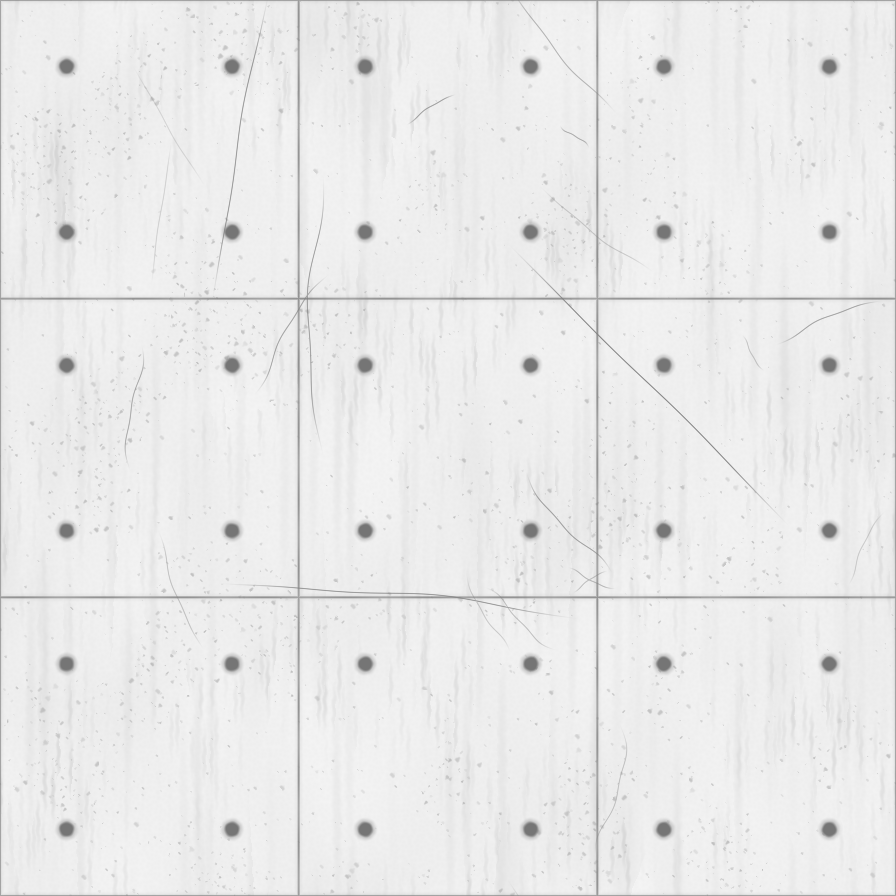
A three.js fragment shader for this texture:

```glsl
// Pale cast concrete: a 3 by 3 grid of panels with thin joints and four tie holes each.
// Wrapped cellular noise makes the streaks, pits and grain; layered sines group them,
// and bent line segments, wrapped around the canvas, make the hairline cracks.
varying vec2 vUv;

const float TAU = 6.2831853;
const float PANELS = 3.0;
const int SMALL_CRACKS = 18;
const vec3 CONCRETE = vec3(0.94);
const vec3 STREAK = vec3(0.82);
const vec3 PIT = vec3(0.68);
const vec3 CRACK = vec3(0.45);
const vec3 JOINT = vec3(0.5);
const vec3 HOLE = vec3(0.46);

float hash(vec2 p) {
  return fract(sin(dot(p, vec2(127.1, 311.7))) * 43758.5);
}

// Nearest wrapped cell point: offset in cells (xy) and random id (z)
vec3 cellular(vec2 uv, vec2 count, float seed) {
  vec2 p = uv * count;
  vec2 base = floor(p);
  vec3 nearest = vec3(9.0);
  for (int y = -1; y <= 1; y++) {
    for (int x = -1; x <= 1; x++) {
      vec2 cell = base + vec2(float(x), float(y));
      vec2 id = mod(cell, count) + seed;
      vec2 jitter = vec2(hash(id), hash(id + 41.3));
      vec2 offset = p - cell - jitter;
      if (dot(offset, offset) < dot(nearest.xy, nearest.xy))
        nearest = vec3(offset, hash(id + 87.7));
    }
  }
  return nearest;
}

// Soft clusters from 0 to 1, periodic across the canvas
float patches(vec2 uv, float seed) {
  vec2 p = uv * TAU;
  float a = sin(2.0 * p.x + seed + 1.4 * sin(3.0 * p.y + seed * 2.0));
  float b = sin(3.0 * p.y - p.x + seed * 3.0 + 1.2 * sin(4.0 * p.x + seed));
  float c = sin(7.0 * p.x + 2.0 * p.y + seed * 5.0);
  return 0.5 + 0.2 * (a + b + 0.5 * c);
}

// Long vertical stains with ragged edges
float streaks(vec2 uv, vec2 count, float seed) {
  float ragged = sin(TAU * uv.y * 53.0 + 9.0 * sin(TAU * uv.x * 5.0));
  uv.x += 0.0007 * ragged + 0.0006 * sin(TAU * uv.y * 4.0 + seed);
  vec3 cell = cellular(uv, count, seed);
  float shape = 1.0 - smoothstep(0.08, 0.55, length(cell.xy));
  return shape * smoothstep(0.3, 1.0, cell.z);
}

// Small irregular pits, more frequent where density is high
float pits(vec2 uv, float count, float density, float seed) {
  vec3 cell = cellular(uv, vec2(count), seed);
  float size = mix(0.1, 0.36, pow(fract(cell.z * 57.0), 2.0));
  vec2 lump = sin(cell.yx * 11.0 + cell.z * 40.0);
  float d = length(cell.xy + 0.05 * lump);
  float shape = 1.0 - smoothstep(size * 0.35, size + 0.1, d);
  return shape * step(cell.z, density) * mix(0.35, 1.0, fract(cell.z * 91.0));
}

// Bent hairline that fades at both ends; bend is a share of its half length
float crack(vec2 uv, vec2 center, float angle, float halfLength, float bend) {
  vec2 d = fract(uv - center + 0.5) - 0.5;
  vec2 along = vec2(cos(angle), sin(angle));
  float t = dot(d, along) / halfLength;
  float side = dot(d, vec2(-along.y, along.x));
  float path = bend * halfLength * (sin(t * 2.6 + bend * 30.0) + 0.25 * sin(t * 7.0));
  float line = 1.0 - smoothstep(0.0, 0.00125, abs(side - path));
  return line * (1.0 - smoothstep(0.5, 1.0, abs(t)));
}

float smallCracks(vec2 uv) {
  float total = 0.0;
  for (int i = 0; i < SMALL_CRACKS; i++) {
    vec2 id = vec2(float(i) + 3.0, 17.0);
    vec2 center = vec2(hash(id), hash(id + 5.1));
    float angle = TAU * 0.25 + 2.4 * (hash(id + 9.7) - 0.5);
    float halfLength = mix(0.015, 0.1, hash(id + 13.9));
    float bend = 0.3 * (hash(id + 21.3) - 0.5);
    float strength = mix(0.2, 0.6, hash(id + 33.1));
    total = max(total, strength * crack(uv, center, angle, halfLength, bend));
  }
  return total;
}

void main() {
  vec2 uv = vUv;

  // Concrete body: fine grain and broad tone
  float grain = length(cellular(uv, vec2(210.0), 3.0).xy) - 0.4;
  vec3 color = CONCRETE + 0.014 * grain + 0.022 * (patches(uv, 4.2) - 0.5);

  // Vertical stains: broad veils, long runs and short ragged marks
  float stained = smoothstep(0.25, 0.85, patches(uv, 1.7));
  float stain = 0.85 * streaks(uv, vec2(150.0, 13.0), 11.0) * stained;
  stain += 0.4 * streaks(uv, vec2(72.0, 3.0), 29.0);
  stain += 0.3 * streaks(uv, vec2(20.0, 3.0), 37.0) * (0.3 + stained);
  color = mix(color, STREAK, min(0.65 * stain, 0.8));

  // Pits in loose clusters, with a dusty shade around them
  float density = smoothstep(0.45, 0.95, patches(uv, 5.6));
  float pitted = pits(uv, 100.0, 0.03 + 0.32 * density, 51.0);
  pitted = max(pitted, 0.7 * pits(uv, 170.0, 0.04 + 0.2 * density, 73.0));
  color = mix(color, PIT, 0.68 * pitted + 0.03 * density);

  // Long cracks across panels, then short ones
  float cracks = 0.8 * crack(uv, vec2(0.725, 0.57), -0.795, 0.228, 0.01);
  cracks = max(cracks, 0.65 * crack(uv, vec2(0.267, 0.837), 1.377, 0.18, 0.02));
  cracks = max(cracks, 0.65 * crack(uv, vec2(0.446, 0.333), -0.113, 0.206, 0.03));
  cracks = max(cracks, 0.6 * crack(uv, vec2(0.353, 0.648), 1.57, 0.16, 0.06));
  color = mix(color, CRACK, max(cracks, smallCracks(uv)));

  // Panel joints
  vec2 panel = fract(uv * PANELS);
  vec2 edge = min(panel, 1.0 - panel) / PANELS;
  float joint = min(edge.x, edge.y);
  float wear = 0.72 + 0.1 * sin(TAU * 11.0 * uv.x) * sin(TAU * 13.0 * uv.y);
  color = mix(color, JOINT, 0.08 * (1.0 - smoothstep(0.001, 0.006, joint)));
  color = mix(color, JOINT, wear * (1.0 - smoothstep(0.0002, 0.002, joint)));

  // Tie holes with a soft dark rim
  float hole = length(abs(panel - 0.5) - 0.277) / PANELS;
  hole += 0.0003 * sin(TAU * 70.0 * uv.x) * sin(TAU * 80.0 * uv.y);
  color = mix(color, HOLE, 0.4 * (1.0 - smoothstep(0.007, 0.0145, hole)));
  color = mix(color, HOLE, 1.0 - smoothstep(0.006, 0.0098, hole));

  gl_FragColor = vec4(color, 1.0);
}
```
